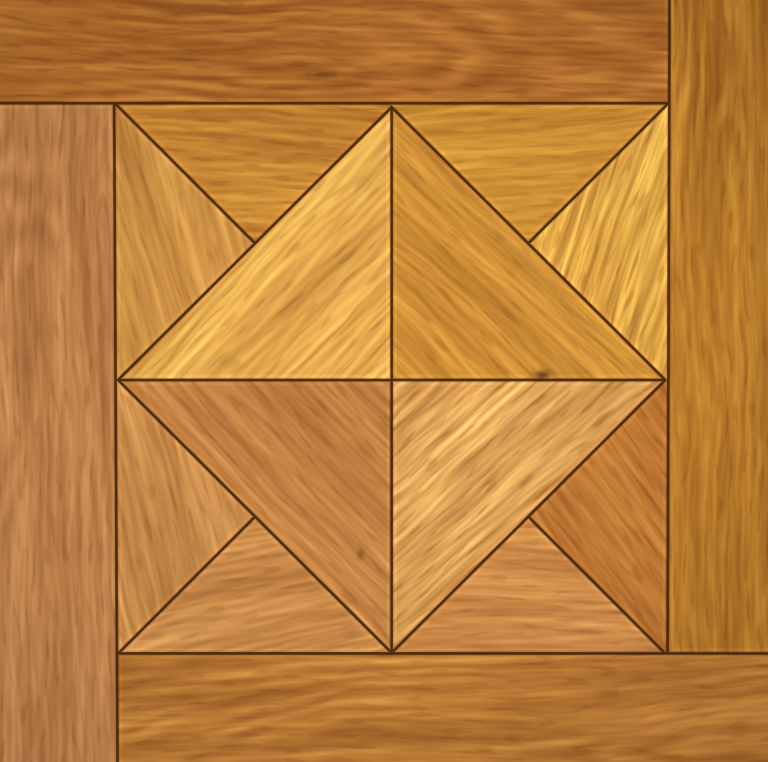
Give the GLSL for this texture, as a Shadertoy shader.

```glsl
// Oak parquet panel: a quartered diamond in a square, framed by four pinwheel planks.

// Lengths are in canvas heights.
const vec2 TOP_LEFT = vec2(0.1498, 0.8645);
const vec2 TOP_RIGHT = vec2(0.8785, 0.8645);
const vec2 BOTTOM_LEFT = vec2(0.1539, 0.1425);
const vec2 BOTTOM_RIGHT = vec2(0.8760, 0.1425);
const vec2 CENTER = vec2(0.5140, 0.5013);
const vec2 DIAMOND_HALF = vec2(0.3590, 0.3580);
const float JOINT_HALF_WIDTH = 0.0014;
const vec3 JOINT_COLOR = vec3(0.27, 0.14, 0.02);
const vec3 KNOT_COLOR = vec3(0.32, 0.16, 0.07);
const vec3 GRAIN_TINT = vec3(0.70, 1.0, 1.25);  // absorption per channel
const float RING_FREQUENCY = 330.0;
const float ARCH_STRETCH = 0.13;

struct Board {
    vec3 color;
    float angle;    // grain direction in degrees
    vec2 heart;     // centre of the growth rings
    float rings;    // strength of broad growth rings
    float streaks;  // strength of fine straight grain
};

vec2 hashGradient(vec2 cell) {
    float h = fract(sin(dot(cell, vec2(127.1, 311.7))) * 43758.5);
    return vec2(cos(6.2832 * h), sin(6.2832 * h));
}

float gradientNoise(vec2 p) {
    vec2 i = floor(p), f = fract(p);
    vec2 u = f * f * f * (f * (f * 6.0 - 15.0) + 10.0);
    vec2 e = vec2(1.0, 0.0);
    float low = mix(dot(hashGradient(i), f), dot(hashGradient(i + e), f - e), u.x);
    float high = mix(dot(hashGradient(i + e.yx), f - e.yx), dot(hashGradient(i + 1.0), f - 1.0), u.x);
    return 1.5 * mix(low, high, u.y);
}

float segmentDistance(vec2 p, vec2 a, vec2 b) {
    vec2 ab = b - a;
    return length(p - a - ab * clamp(dot(p - a, ab) / dot(ab, ab), 0.0, 1.0));
}

float diamondDistance(vec2 q) {
    return (dot(abs(q) / DIAMOND_HALF, vec2(1.0)) - 1.0) / length(1.0 / DIAMOND_HALF);
}

// Frame planks first, then the diamond quarters, then the corner triangles.
Board boardAt(vec2 p) {
    float rise = (p.y - BOTTOM_LEFT.y) / (TOP_LEFT.y - BOTTOM_LEFT.y);
    float left = mix(BOTTOM_LEFT.x, TOP_LEFT.x, rise);
    float right = mix(BOTTOM_RIGHT.x, TOP_RIGHT.x, rise);
    if (p.y > TOP_LEFT.y && p.x < right) return Board(vec3(0.67, 0.41, 0.17), -2.0, vec2(0.12, 0.945), 0.75, 0.8);
    if (p.x > right && p.y > BOTTOM_RIGHT.y) return Board(vec3(0.69, 0.455, 0.16), 90.0, vec2(0.965, 0.72), 0.45, 0.8);
    if (p.y < BOTTOM_LEFT.y && p.x > left) return Board(vec3(0.70, 0.455, 0.20), 2.0, vec2(0.86, 0.015), 0.65, 0.7);
    if (p.x < left) return Board(vec3(0.73, 0.495, 0.29), 91.0, vec2(0.045, 0.14), 0.5, 0.7);

    vec2 q = p - CENTER;
    bool upper = q.y > 0.0, rightSide = q.x > 0.0;
    if (diamondDistance(q) < 0.0) {
        if (upper && !rightSide) return Board(vec3(0.86, 0.64, 0.30), 47.0, vec2(0.1, 0.9), 0.15, 0.75);
        if (upper) return Board(vec3(0.80, 0.56, 0.22), -43.0, vec2(0.3, 0.5), 0.2, 0.7);
        if (!rightSide) return Board(vec3(0.74, 0.495, 0.26), -46.0, vec2(0.1, 0.2), 0.1, 0.75);
        return Board(vec3(0.82, 0.595, 0.32), 40.0, vec2(0.9, 0.1), 0.2, 1.1);
    }
    if (abs(q.y) > abs(q.x)) {
        if (upper && !rightSide) return Board(vec3(0.75, 0.51, 0.20), -3.0, vec2(0.3, 1.1), 0.1, 0.75);
        if (upper) return Board(vec3(0.77, 0.54, 0.20), 4.0, vec2(0.7, 1.2), 0.2, 0.6);
        if (!rightSide) return Board(vec3(0.76, 0.52, 0.28), 12.0, vec2(0.3, 0.9), 0.15, 0.7);
        return Board(vec3(0.78, 0.53, 0.28), 0.0, vec2(0.7, 0.8), 0.25, 0.7);
    }
    if (upper && !rightSide) return Board(vec3(0.79, 0.56, 0.27), 104.0, vec2(0.5, 0.7), 0.15, 0.6);
    if (upper) return Board(vec3(0.85, 0.63, 0.27), 71.0, vec2(0.5, 0.7), 0.35, 1.1);
    if (!rightSide) return Board(vec3(0.77, 0.535, 0.29), 105.0, vec2(0.6, 0.3), 0.15, 0.65);
    return Board(vec3(0.72, 0.455, 0.20), 125.0, vec2(0.6, 0.3), 0.15, 0.8);
}

// Signed tone: positive is light early wood, negative is dark late wood.
float grainTone(vec2 p, Board board) {
    float a = radians(board.angle);
    vec2 g = mat2(cos(a), -sin(a), sin(a), cos(a)) * (p - board.heart);
    vec2 n = g + board.heart * 17.0;
    float warp = 0.030 * gradientNoise(n * vec2(3.0, 8.0)) + 0.006 * gradientNoise(n * vec2(11.0, 30.0));
    float level = length(vec2(g.x * ARCH_STRETCH, g.y)) + warp;
    float ringFade = 0.6 + gradientNoise(n * vec2(2.5, 14.0) + 5.0);
    float rings = sin(level * RING_FREQUENCY) * ringFade;
    float across = n.y + 0.35 * warp;
    float bands = gradientNoise(vec2(n.x * 2.0, across * 24.0));
    float streaks = gradientNoise(vec2(n.x * 5.0, across * 105.0));
    float fibres = gradientNoise(vec2(n.x * 17.0, across * 190.0));
    float pores = smoothstep(0.25, 0.6, gradientNoise(vec2(n.x * 24.0, across * 150.0) + 9.0));
    return 0.13 * board.rings * rings + 0.14 * bands
         + board.streaks * (0.17 * streaks + 0.13 * fibres - 0.13 * pores);
}

float jointDistance(vec2 p) {
    float d = segmentDistance(p, vec2(-0.1, TOP_LEFT.y), TOP_RIGHT);
    d = min(d, segmentDistance(p, vec2(0.879, 1.1), BOTTOM_RIGHT));
    d = min(d, segmentDistance(p, BOTTOM_LEFT, vec2(1.2, BOTTOM_LEFT.y)));
    d = min(d, segmentDistance(p, TOP_LEFT, vec2(0.1547, -0.1)));
    vec2 q = p - CENTER, a = abs(q);
    if (p.x < TOP_LEFT.x || p.x > TOP_RIGHT.x || p.y < BOTTOM_LEFT.y || p.y > TOP_LEFT.y) return d;
    float diamond = diamondDistance(q);
    float inner = diamond < 0.0 ? min(a.x, a.y) : abs(a.x - a.y) * 0.7071;
    return min(d, min(abs(diamond), inner));
}

float knot(vec2 p, vec2 center, vec2 radius) {
    vec2 r = (p - center) / radius;
    return exp(-dot(r, r) * (1.0 + 0.5 * gradientNoise(p * 120.0)));
}

void mainImage(out vec4 fragColor, in vec2 fragCoord) {
    vec2 p = fragCoord / iResolution.y;
    float pixel = 1.0 / iResolution.y;
    Board board = boardAt(p);
    vec3 color = board.color * exp(GRAIN_TINT * grainTone(p, board));

    // Small knots and a soft light over the middle
    float knots = knot(p, vec2(0.712, 0.508), vec2(0.010, 0.006))
                + 0.7 * knot(p, vec2(0.425, 0.902), vec2(0.024, 0.004))
                + 0.5 * knot(p, vec2(0.474, 0.274), vec2(0.005, 0.008));
    color = mix(color, KNOT_COLOR, min(0.8 * knots, 0.8));
    color *= 1.05 - 0.22 * dot(p - CENTER, p - CENTER);

    // Bevel glint, soft shade and the dark joint itself
    float joint = jointDistance(p);
    float glint = (joint - 0.0050) / 0.0018;
    color *= 1.0 + 0.09 * exp(-glint * glint);
    color *= 1.0 - 0.25 * exp(-joint / 0.0018);
    float line = 1.0 - smoothstep(JOINT_HALF_WIDTH - 0.5 * pixel, JOINT_HALF_WIDTH + pixel, joint);
    color = mix(color, JOINT_COLOR, 0.9 * line);
    fragColor = vec4(clamp(color, 0.0, 1.0), 1.0);
}
```
